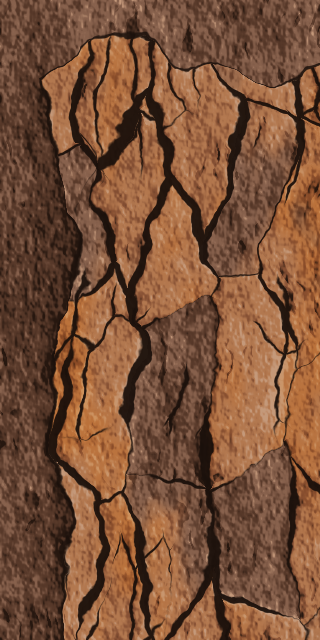
A Shadertoy shader for this texture:

```glsl
// Weathered pine bark: warm flaking plates, dark fissures and a smoother brown margin.

const vec2 PLATE_SCALE = vec2(4.6, 2.0);    // large plates per canvas width
const vec2 FLAKE_SCALE = vec2(8.5, 3.0);    // smaller flakes inside them
const vec2 LIGHT = vec2(0.83, 0.55);        // direction towards the light
const float LEFT_EDGE = 0.15;               // where the plates begin
const float TOP_EDGE = 1.79;
const float FISSURE_WIDTH = 0.013;
const float GRAIN_RELIEF = 0.85;

const vec3 FISSURE = vec3(0.10, 0.06, 0.04);
const vec3 SHADE = vec3(0.15, 0.09, 0.06);
const vec3 UMBER = vec3(0.34, 0.22, 0.16);
const vec3 TAUPE = vec3(0.53, 0.38, 0.30);
const vec3 RUST = vec3(0.52, 0.31, 0.20);
const vec3 AMBER = vec3(0.70, 0.47, 0.31);
const vec3 TAN = vec3(0.77, 0.60, 0.48);

float hash(vec2 p) {
    vec3 q = fract(vec3(p.xyx) * 0.1031);
    q += dot(q, q.yzx + 33.33);
    return fract((q.x + q.y) * q.z);
}

float noise(vec2 p) {
    vec2 i = floor(p), f = fract(p);
    f = f * f * (3.0 - 2.0 * f);
    return mix(mix(hash(i), hash(i + vec2(1, 0)), f.x),
               mix(hash(i + vec2(0, 1)), hash(i + vec2(1, 1)), f.x), f.y);
}

float fbm(vec2 p) {
    float sum = 0.0, gain = 0.5;
    for (int i = 0; i < 4; i++) {
        sum += gain * noise(p);
        p = p * 2.03 + 17.1;
        gain *= 0.5;
    }
    return sum / 0.9375;
}

struct Plate {
    float edge;      // distance to the border, in canvas widths
    vec2 normal;     // direction across that border
    float level;     // random height of this plate
    float nextLevel; // random height of the plate across the border
};

vec2 seedPoint(vec2 cell) {
    return cell + 0.1 + 0.8 * vec2(hash(cell), hash(cell + 71.7));
}

Plate findPlate(vec2 p, vec2 scale) {
    vec2 q = p * scale, base = floor(q), home = base, nearest = vec2(9.0);
    for (int k = 0; k < 9; k++) {
        vec2 cell = base + vec2(k % 3 - 1, k / 3 - 1);
        vec2 r = seedPoint(cell) - q;
        if (dot(r, r) < dot(nearest, nearest)) { nearest = r; home = cell; }
    }
    Plate plate = Plate(9.0, vec2(1, 0), hash(home + 5.3), 0.0);
    for (int k = 0; k < 25; k++) {
        vec2 cell = home + vec2(k % 5 - 2, k / 5 - 2);
        if (k == 12) continue;
        vec2 r = seedPoint(cell) - q;
        vec2 n = normalize(r - nearest);
        float d = dot(0.5 * (r + nearest), n) / length(n * scale);
        if (d < plate.edge) {
            plate.edge = d;
            plate.normal = normalize(n * scale);
            plate.nextLevel = hash(cell + 5.3);
        }
    }
    return plate;
}

// Rough surface: long fibres, lumps and fine grit
float grain(vec2 p) {
    return 0.42 * fbm(p * vec2(34.0, 13.0)) + 0.33 * noise(p * vec2(75.0, 42.0))
         + 0.25 * noise(p * vec2(125.0, 95.0) + 9.0);
}

float crack(float d, float width) {
    return (1.0 - smoothstep(width - 0.003, width + 0.003, d)) * smoothstep(0.0, 0.003, width);
}

// Bright rim on lit edges, shadow below a higher neighbour
float edgeLight(Plate plate, float width) {
    float facing = dot(plate.normal, LIGHT);
    float rise = plate.level - plate.nextLevel;
    float rim = exp(-max(plate.edge - width, 0.0) / 0.009);
    float fall = exp(-max(plate.edge - width, 0.0) / 0.018);
    return facing * (0.42 * rim * max(rise + 0.25, 0.0) - 0.5 * fall * max(-rise, 0.0))
         - 0.10 * fall * max(-facing, 0.0);
}

vec3 ramp(float t, vec3 low, vec3 mid) {
    vec3 c = mix(SHADE, low, smoothstep(0.0, 0.36, t));
    c = mix(c, mid, smoothstep(0.34, 0.68, t));
    return mix(c, TAN, smoothstep(0.70, 1.0, t));
}

void mainImage(out vec4 fragColor, in vec2 fragCoord) {
    vec2 p = fragCoord / iResolution.x;

    // Sinuous, slightly ragged outlines
    vec2 w = p + 0.16 * (vec2(fbm(p * 3.2), fbm(p * 3.2 + 40.0)) - 0.5)
               + 0.035 * (vec2(fbm(p * 17.0 + 8.0), fbm(p * 17.0 + 60.0)) - 0.5);
    Plate plate = findPlate(w + 3.0, PLATE_SCALE);
    Plate flake = findPlate(w + 11.0, FLAKE_SCALE);

    // Signed distance into the plated area
    float left = w.x - LEFT_EDGE - 0.13 * (noise(vec2(w.y * 3.3, 2.0)) - 0.5);
    float top = TOP_EDGE - w.y + 0.17 * (noise(vec2(w.x * 7.0, 6.0)) - 0.5);
    float inside = min(left, top);
    float plated = smoothstep(-0.002, 0.002, inside);

    // Fissures open mostly along the trunk
    float gape = smoothstep(0.30, 0.75, noise(p * 5.0 + 21.0));
    float width = (0.0025 + FISSURE_WIDTH * gape) * mix(0.3, 1.0, abs(plate.normal.x));
    float split = smoothstep(0.45, 0.72, noise(p * vec2(7.0, 4.0) + 33.0));
    float flakeWidth = 0.006 * split * mix(0.4, 1.0, abs(flake.normal.x));
    float gaps = max(crack(plate.edge, width), crack(flake.edge, flakeWidth)) * plated;
    gaps = max(gaps, 0.9 * crack(abs(inside + 0.003), 0.002 + 0.005 * gape));

    // Tone from relief, plate height and broad stains
    float g = grain(p);
    float relief = g - grain(p + LIGHT * 0.006);
    float stain = fbm(p * vec2(6.0, 3.5) + 50.0) - 0.5;
    float tone = 0.57 + GRAIN_RELIEF * relief + 0.75 * (g - 0.5) + 0.45 * stain;
    float plateTone = 0.05 + 0.16 * (plate.level - 0.5) + edgeLight(plate, width)
                    + split * edgeLight(flake, flakeWidth);
    float marginTone = mix(-0.19, -0.03, smoothstep(1.5, 1.8, p.y))
                     - 0.30 * exp(-abs(left) / 0.035) * (1.0 - smoothstep(1.7, 1.85, p.y));
    tone += mix(marginTone, plateTone, plated);
    tone += 0.18 * plated * exp(-abs(inside) / 0.010);

    // Short dark pits along the fibres
    float pits = smoothstep(0.74, 0.86, noise(w * vec2(62.0, 17.0) + 4.0));
    tone -= 0.32 * pits * smoothstep(0.40, 0.62, noise(p * 8.0 + 70.0));

    // Rusty plates among grey-brown ones
    float warmth = smoothstep(0.22, 0.45, plate.level + 0.8 * stain) * plated;
    vec3 color = mix(ramp(tone, UMBER, TAUPE), ramp(tone, RUST, AMBER), warmth);
    float ochre = warmth * smoothstep(0.45, 0.72, fbm(p * vec2(5.0, 3.0) + 90.0));
    color *= mix(vec3(1.0), vec3(1.05, 0.95, 0.74), ochre);
    color = mix(color, FISSURE, gaps * 0.94);
    fragColor = vec4(color, 1.0);
}
```
